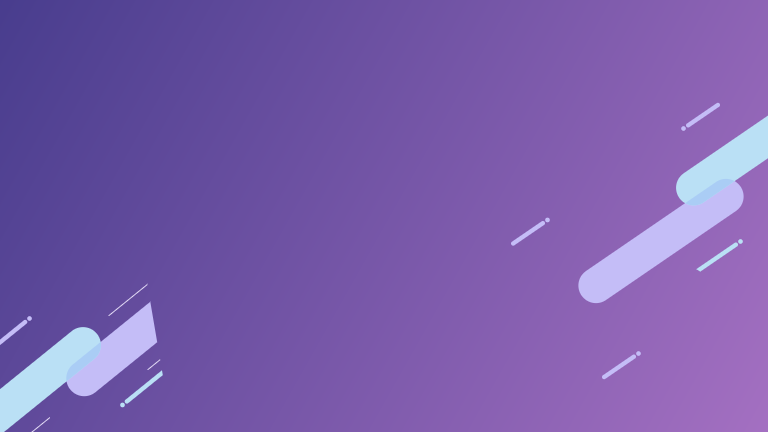
A WebGL 1 fragment shader for this background:

```glsl
precision highp float;
// Violet diagonal gradient with slanted pastel capsules, dashes and hairlines in two corners.

uniform vec2 u_resolution;

#define CANVAS vec2(16.0, 9.0)
#define INDIGO vec3(0.283, 0.238, 0.555)
#define ORCHID vec3(0.642, 0.438, 0.758)
#define LILAC vec3(0.77, 0.74, 0.97)
#define ICE vec3(0.73, 0.88, 0.96)
#define OVERLAP vec3(0.665, 0.805, 0.96)
#define HAIRLINE vec3(0.90, 0.87, 0.97)
#define RIGHT_DIR vec2(0.825, 0.565)
#define LEFT_DIR vec2(0.777, 0.629)
#define DASH_RADIUS 0.045
#define DASH_GAP 0.117

// Distance to a round-ended bar running from start along a unit direction
float capsule(vec2 p, vec2 start, vec2 dir, float len, float radius) {
  vec2 q = p - start;
  return length(q - dir * clamp(dot(q, dir), 0.0, len)) - radius;
}

// Distance to a dot followed by a short bar
float dottedDash(vec2 p, vec2 dotCentre, vec2 dir, float len) {
  float bar = capsule(p, dotCentre + dir * DASH_GAP, dir, len, DASH_RADIUS);
  return min(bar, length(p - dotCentre) - DASH_RADIUS * 1.07);
}

float halfPlane(vec2 p, vec2 point, vec2 normal) {
  return dot(p - point, normal);
}

// Paint a shape with an edge one pixel wide
vec3 paint(vec3 base, vec3 colour, float dist, float pixel) {
  return mix(base, colour, clamp(0.5 - dist / pixel, 0.0, 1.0));
}

// Two crossing capsules, with a blended colour where they meet
vec3 paintPair(vec3 base, float lilac, float ice, float pixel) {
  base = paint(base, LILAC, lilac, pixel);
  base = paint(base, ICE, ice, pixel);
  return paint(base, OVERLAP, max(lilac, ice), pixel);
}

void main() {
  vec2 p = gl_FragCoord.xy / u_resolution * CANVAS;
  float pixel = CANVAS.y / u_resolution.y;

  // Corner-to-corner gradient
  vec2 diagonal = CANVAS * vec2(1.0, -1.0);
  float t = dot(p - vec2(0.0, CANVAS.y), diagonal) / dot(diagonal, diagonal);
  vec3 colour = mix(INDIGO, ORCHID, t);

  // Right group: large capsules
  float lilac = capsule(p, vec2(12.417, 3.052), RIGHT_DIR, 3.282, 0.367);
  float ice = capsule(p, vec2(14.452, 5.088), RIGHT_DIR, 4.0, 0.367);
  colour = paintPair(colour, lilac, ice, pixel);

  // Right group: dashes, the ice one with a sliced tail
  float dashes = dottedDash(p, vec2(14.24, 6.323), RIGHT_DIR, 0.75);
  dashes = min(dashes, dottedDash(p, vec2(11.406, 4.417), -RIGHT_DIR, 0.75));
  dashes = min(dashes, dottedDash(p, vec2(13.302, 1.635), -RIGHT_DIR, 0.75));
  colour = paint(colour, LILAC, dashes, pixel);
  float iceDash = dottedDash(p, vec2(15.427, 3.969), -RIGHT_DIR, 1.1);
  iceDash = max(iceDash, halfPlane(p, vec2(14.54, 3.371), vec2(-0.51, -0.86)));
  colour = paint(colour, ICE, iceDash, pixel);

  // Left group: large capsules, clipped by a steep line
  float cut = halfPlane(p, vec2(3.125, 2.75), vec2(0.986, 0.168));
  lilac = max(capsule(p, vec2(1.754, 1.119), LEFT_DIR, 3.0, 0.373), cut);
  ice = capsule(p, vec2(1.729, 1.812), -LEFT_DIR, 4.0, 0.373);
  colour = paintPair(colour, lilac, ice, pixel);

  // Left group: dashes
  colour = paint(colour, LILAC, dottedDash(p, vec2(0.615, 2.365), -LEFT_DIR, 1.2), pixel);
  iceDash = dottedDash(p, vec2(2.552, 0.563), LEFT_DIR, 1.2);
  colour = paint(colour, ICE, max(iceDash, cut), pixel);

  // Left group: hairlines
  float lines = capsule(p, vec2(2.271, 2.427), LEFT_DIR, 1.2, 0.01);
  lines = min(lines, capsule(p, vec2(3.083, 1.302), LEFT_DIR, 0.6, 0.01));
  lines = min(lines, capsule(p, vec2(0.667, 0.0), LEFT_DIR, 0.47, 0.01));
  colour = paint(colour, HAIRLINE, max(lines, cut), pixel);

  gl_FragColor = vec4(colour, 1.0);
}
```
